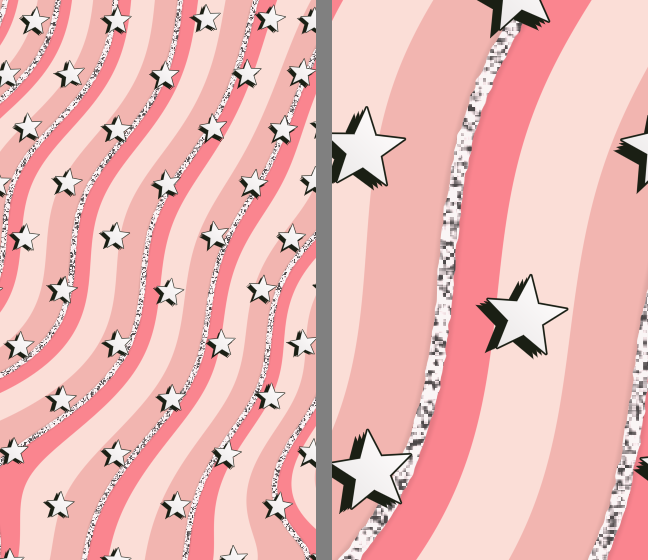
Left: the whole. Right: its middle third, enlarged.
Reproduce this pattern procedurally as a WebGL 1 fragment shader.

```glsl
precision highp float;
// Flowing diagonal stripes in pink, cream and rose, split by glitter ribbons,
// with staggered white stars on dark extruded shadows. One smooth phase field
// gives every stripe; value noise gives the glitter and hashes tilt the stars.
uniform vec2 u_resolution;

float hash(vec2 p) {
  vec3 h = fract(vec3(p.xyx) * 0.1031);
  h += dot(h, h.yzx + 33.33);
  return fract((h.x + h.y) * h.z);
}

float noise(vec2 p) {
  vec2 i = floor(p), f = fract(p);
  f = f * f * (3.0 - 2.0 * f);
  return mix(mix(hash(i), hash(i + vec2(1, 0)), f.x),
             mix(hash(i + vec2(0, 1)), hash(i + vec2(1, 1)), f.x), f.y);
}

// Stripe count at a point: wavy left, middle and right profiles, blended in x.
float stripePhase(vec2 q) {
  float x = (q.x - 0.5) / 0.384, y = q.y;
  float left = -0.20 + 2.16 * y + 0.26 * cos(6.96 * (y - 0.551));
  float middle = 1.68 + 1.715 * y + 0.18 * cos(6.96 * (y - 0.667));
  float right = 3.40 + 1.555 * y - 0.15 * cos(3.156 * (y - 0.185))
              + 0.104 * y * y * cos(10.52 * (y - 0.891));
  return left * x * (x - 1.0) * 0.5 + middle * (1.0 - x * x) + right * x * (x + 1.0) * 0.5;
}

// Signed distance to a five-pointed star of radius r.
float starDistance(vec2 p, float r) {
  vec2 k1 = vec2(0.8090, -0.5878), k2 = vec2(-0.8090, -0.5878);
  p.x = abs(p.x);
  p -= 2.0 * max(dot(k1, p), 0.0) * k1;
  p -= 2.0 * max(dot(k2, p), 0.0) * k2;
  p.x = abs(p.x);
  p.y -= r;
  vec2 edge = 0.43 * vec2(0.5878, 0.8090) - vec2(0, 1);
  float h = clamp(dot(p, edge) / dot(edge, edge), 0.0, r);
  return length(p - edge * h) * sign(p.y * edge.x - p.x * edge.y);
}

vec2 rotate(vec2 p, float a) {
  return vec2(p.x * cos(a) - p.y * sin(a), p.x * sin(a) + p.y * cos(a));
}

float cover(float d, float px) {
  return 1.0 - smoothstep(-0.7 * px, 0.7 * px, d);
}

vec3 glitterColor(vec2 q) {
  float grain = 0.55 * noise(q * 190.0) + 0.45 * hash(floor(q * 260.0));
  float light = 0.30 + 0.75 * smoothstep(0.15, 0.62, grain);
  return min(vec3(light, light * 0.94, light * 0.95), vec3(0.98, 0.96, 0.96));
}

vec3 stripes(vec2 q, float px) {
  float phase = stripePhase(q), e = 0.002;
  vec2 slope = vec2(stripePhase(q + vec2(e, 0)) - phase,
                    stripePhase(q + vec2(0, e)) - phase) / e;
  float steep = max(length(slope), 0.5);
  float f = fract(phase), w = 0.7 * steep * px;
  vec3 col = mix(vec3(0.98, 0.52, 0.56), vec3(0.985, 0.87, 0.845), smoothstep(0.25 - w, 0.25 + w, f));
  col = mix(col, vec3(0.95, 0.71, 0.69), smoothstep(0.62 - w, 0.62 + w, f));

  // Glitter ribbon with a soft shade and a slightly ragged rim
  float ribbon = min(f, 1.0 - f) / steep - 0.0085;
  col *= 1.0 - 0.08 * (1.0 - smoothstep(0.0, 0.007, ribbon));
  ribbon += 0.003 * (noise(q * 120.0) - 0.5);
  return mix(col, glitterColor(q), cover(ribbon, px));
}

void main() {
  float px = 1.0 / u_resolution.x;
  vec2 q = vec2(gl_FragCoord.x, u_resolution.y - gl_FragCoord.y) * px;
  vec3 col = stripes(q, px);

  // Staggered rows of stars, spreading apart towards the bottom
  for (int r = 0; r < 11; r++) {
    float row = float(r);
    float rowY = 0.063 + 0.1713 * row;
    if (abs(q.y - rowY) > 0.075) continue;
    for (int c = 0; c < 5; c++) {
      float j = float(c) - 1.0 - 0.5 * mod(row, 2.0);
      float squeeze = j < 0.0 ? 0.065 : 0.039;
      float starX = 0.37 + j * (0.324 + 0.0081 * row) - squeeze * j * abs(j);
      vec2 id = vec2(row, float(c) + 3.0);
      vec2 p = (q - vec2(starX, rowY)) * vec2(1, -1);
      p += 0.012 * (vec2(hash(id + 7.0), hash(id + 19.0)) - 0.5);
      if (length(p) > 0.075) continue;

      float tilt = 0.36 * (hash(id) - 0.5);
      vec2 depth = rotate(vec2(-0.012, -0.008), 0.9 * (hash(id + 31.0) - 0.5));
      float face = starDistance(rotate(p, tilt), 0.044);
      float shadow = face - 0.0018;
      for (int s = 1; s < 4; s++) {
        shadow = min(shadow, starDistance(rotate(p - depth * float(s) / 3.0, tilt), 0.044));
      }
      col = mix(col, vec3(0.10, 0.12, 0.08), cover(shadow, px));
      vec3 white = vec3(0.96, 0.95, 0.95) + 0.6 * (p.x + p.y);
      col = mix(col, white, cover(face, px));
    }
  }
  gl_FragColor = vec4(clamp(col, 0.0, 1.0), 1.0);
}
```
